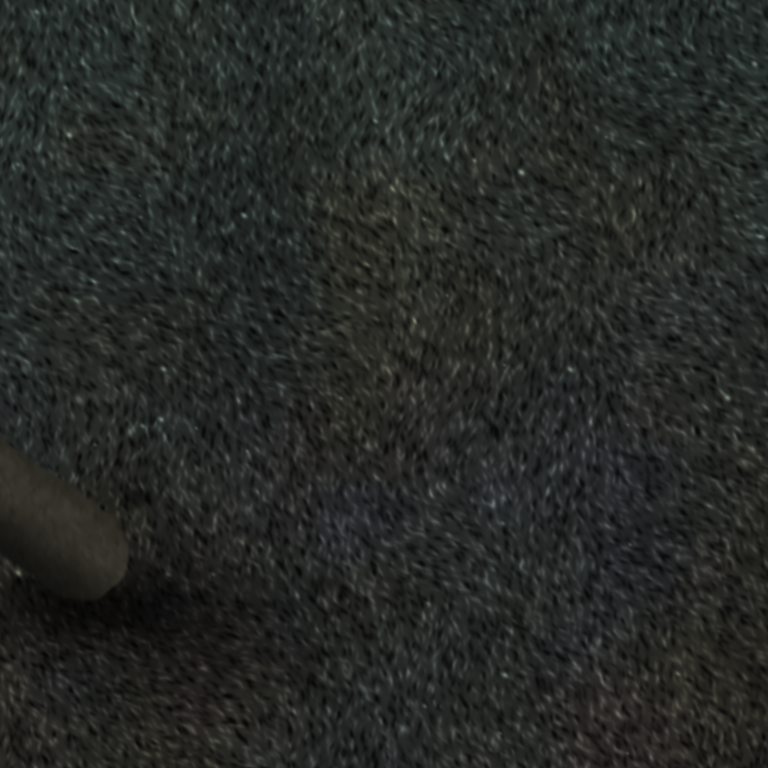
Give the GLSL for this texture, as a Shadertoy shader.

```glsl
// Dark fine sand with slanted grains, sparse glints and a half-shaded pebble.

const float GRAIN_CELLS = 98.0;       // grain cells across the canvas
const float GRAIN_LENGTH = 0.42;      // spreads, in cells
const float GRAIN_WIDTH = 0.19;
const float GRAIN_LEAN = 2.05;        // mean direction in radians
const float GRAIN_CONTRAST = 0.60;
const float GLINT_CELLS = 30.0;
const float GLINT_SHARE = 0.045;
const vec3 SAND_TOP = vec3(0.157, 0.169, 0.160);
const vec3 SAND_BOTTOM = vec3(0.146, 0.146, 0.142);
const vec3 TEAL_TINT = vec3(0.94, 1.03, 1.03);
const vec3 OLIVE_TINT = vec3(1.04, 1.02, 0.91);
const vec3 VIOLET_TINT = vec3(1.03, 0.97, 1.06);
const vec3 PEBBLE_LIT = vec3(0.205, 0.198, 0.165);
const vec3 PEBBLE_DARK = vec3(0.075, 0.074, 0.064);
const vec3 GLINT_COLOR = vec3(0.36, 0.41, 0.36);
const vec2 PEBBLE_START = vec2(-0.04, 0.385);
const vec2 PEBBLE_END = vec2(0.105, 0.280);
const float PEBBLE_RADIUS = 0.062;

vec4 hash4(vec2 p) {
    vec4 q = fract(p.xyxy * vec4(0.1031, 0.1030, 0.0973, 0.1099));
    q += dot(q, q.wzxy + 33.33);
    return fract((q.xxyz + q.yzzw) * q.zywx);
}

float valueNoise(vec2 p) {
    vec2 cell = floor(p), f = fract(p);
    f = f * f * (3.0 - 2.0 * f);
    float low = mix(hash4(cell).x, hash4(cell + vec2(1, 0)).x, f.x);
    float high = mix(hash4(cell + vec2(0, 1)).x, hash4(cell + vec2(1, 1)).x, f.x);
    return mix(low, high, f.y);
}

float cloud(vec2 p) {
    return 0.55 * valueNoise(p) + 0.3 * valueNoise(p * 2.1 + 7.0) + 0.15 * valueNoise(p * 4.3 + 19.0);
}

// Sum of elongated light and dark blobs, two in each cell.
float grains(vec2 p, float lean) {
    vec2 home = floor(p);
    float sum = 0.0;
    for (int y = -1; y <= 1; y++)
    for (int x = -1; x <= 1; x++)
    for (int k = 0; k < 2; k++) {
        vec2 cell = home + vec2(x, y);
        vec4 h = hash4(cell + 20.0 + 311.0 * float(k));
        float angle = lean + 1.1 * (h.z - 0.5);
        vec2 along = vec2(cos(angle), sin(angle));
        vec2 d = p - cell - h.xy;
        vec2 q = vec2(dot(d, along), dot(d, vec2(-along.y, along.x)));
        q /= vec2(GRAIN_LENGTH, GRAIN_WIDTH);
        sum += (2.0 * h.w - 1.0) * exp(-0.5 * dot(q, q));
    }
    return sum;
}

// Rare bright specks, kept inside their own cells.
float glints(vec2 uv) {
    vec2 p = uv * GLINT_CELLS;
    vec4 h = hash4(floor(p) + 71.0);
    vec2 d = fract(p) - mix(vec2(0.25), vec2(0.75), h.xy);
    d.x += 0.35 * d.y;
    float size = mix(0.06, 0.12, h.z);
    float strength = mix(0.35, 1.0, h.z * h.z);
    return step(h.w, GLINT_SHARE) * strength * exp(-dot(d, d) / (size * size));
}

float capsule(vec2 p, vec2 a, vec2 b) {
    vec2 axis = b - a;
    float t = clamp(dot(p - a, axis) / dot(axis, axis), 0.0, 1.0);
    return length(p - a - axis * t);
}

float softSpot(vec2 p, vec2 center, vec2 spread) {
    vec2 d = (p - center) / spread;
    return exp(-dot(d, d));
}

void mainImage(out vec4 fragColor, in vec2 fragCoord) {
    vec2 uv = fragCoord / iResolution.y;

    // Broad light and colour drift
    vec3 sand = mix(SAND_BOTTOM, SAND_TOP, smoothstep(0.2, 0.95, uv.y));
    sand *= 0.83 + 0.34 * cloud(uv * 6.0 + 3.0);
    float hue = cloud(uv * 4.0 + 41.0);
    sand *= mix(TEAL_TINT, OLIVE_TINT, smoothstep(0.3, 0.7, hue));
    float violet = smoothstep(0.4, 0.75, cloud(uv * 5.0 + 83.0)) * smoothstep(0.9, 0.2, uv.y);
    sand *= mix(vec3(1.0), VIOLET_TINT, violet);

    // Grains, with a slowly turning direction
    float lean = GRAIN_LEAN + 1.5 * (valueNoise(uv * 7.0 + 57.0) - 0.5);
    float grain = grains(uv * GRAIN_CELLS, lean);
    float contrast = GRAIN_CONTRAST * mix(1.1, 0.95, uv.y);
    sand *= max(0.25, 1.0 + contrast * grain + 0.1 * grain * grain);
    sand += GLINT_COLOR * glints(uv);

    // Shadow cast below and right of the pebble
    float shadow = 0.60 * softSpot(uv, vec2(0.10, 0.215), vec2(0.13, 0.05));
    shadow += 0.38 * softSpot(uv, vec2(0.25, 0.18), vec2(0.17, 0.09));
    shadow += 0.35 * softSpot(uv, vec2(0.17, 0.35), vec2(0.035, 0.015));
    sand *= 1.0 - min(shadow, 0.72);

    // Pebble, lit from above and finely mottled
    vec2 axis = normalize(PEBBLE_END - PEBBLE_START);
    float across = dot(uv - PEBBLE_START, vec2(-axis.y, axis.x)) / PEBBLE_RADIUS;
    float rim = capsule(uv, PEBBLE_START, PEBBLE_END) - PEBBLE_RADIUS;
    rim += 0.006 * (valueNoise(uv * 40.0) - 0.5);
    vec3 pebble = mix(PEBBLE_DARK, PEBBLE_LIT, smoothstep(-1.0, 0.35, across));
    pebble *= 1.0 - 0.2 * smoothstep(0.5, 1.0, across);
    pebble *= 0.93 + 0.14 * valueNoise(uv * 70.0) + 0.10 * grain;
    vec3 color = mix(sand, pebble, smoothstep(0.004, -0.004, rim));

    fragColor = vec4(clamp(color, 0.0, 1.0), 1.0);
}
```
